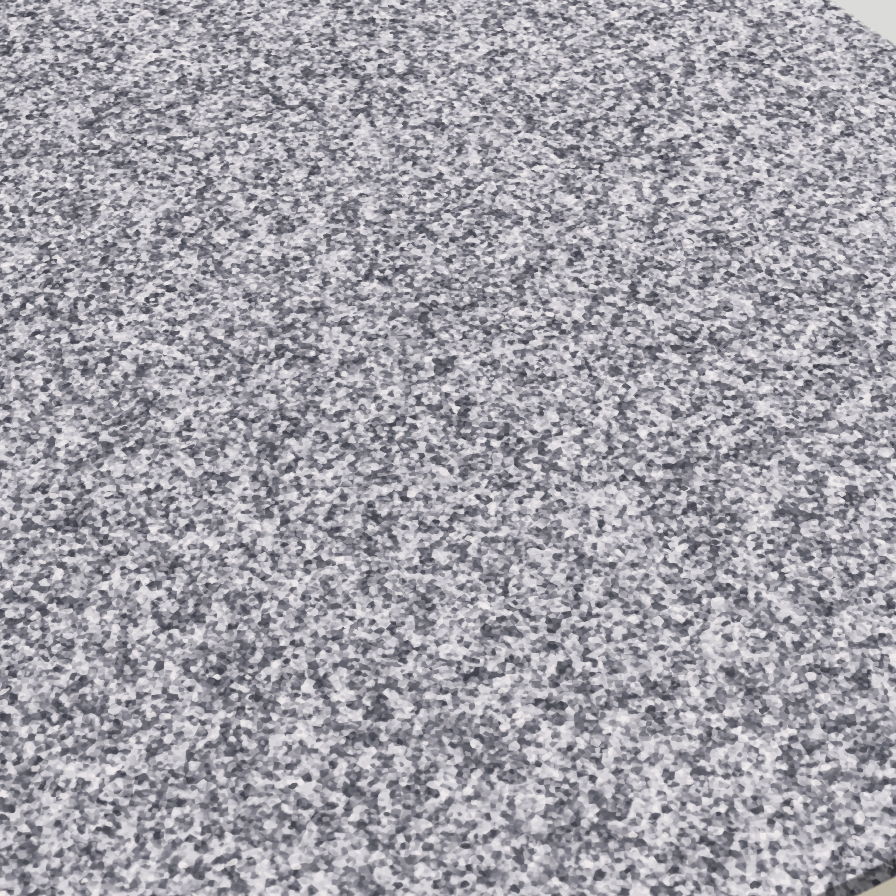
Write a three.js fragment shader that draws this texture.

```glsl
// Speckled grey granite slab seen at a slant, cut off at two right-hand corners.
// Two sizes of soft Voronoi grains are summed on a receding plane, evened out
// to a uniform spread and coloured by a ramp of stone tones.
varying vec2 vUv;

const float HORIZON = 3.0;                      // height where the plane vanishes
const vec2 COARSE_GRAIN = vec2(118.0, 166.0);   // grains per canvas unit
const vec2 FINE_GRAIN = vec2(222.0, 294.0);
const vec2 FLECK_GRID = vec2(66.0, 88.0);

const vec3 MICA = vec3(0.23, 0.235, 0.275);
const vec3 CHARCOAL = vec3(0.36, 0.36, 0.40);
const vec3 SLATE = vec3(0.47, 0.47, 0.51);
const vec3 ASH = vec3(0.57, 0.56, 0.60);
const vec3 SILVER = vec3(0.67, 0.66, 0.69);
const vec3 PEARL = vec3(0.76, 0.75, 0.78);
const vec3 QUARTZ = vec3(0.85, 0.84, 0.86);
const vec3 SPARKLE = vec3(0.95, 0.93, 0.93);
const vec3 BACKDROP = vec3(0.86, 0.86, 0.85);
const vec3 TABLE = vec3(0.74, 0.71, 0.65);

float hash(vec2 p) {
  vec3 q = fract(p.xyx * 0.1031);
  q += dot(q, q.yzx + 33.33);
  return fract((q.x + q.y) * q.z);
}

vec2 hash2(vec2 p) {
  return vec2(hash(p + 17.3), hash(p + 71.9));
}

float valueNoise(vec2 p) {
  vec2 cell = floor(p);
  vec2 t = smoothstep(0.0, 1.0, fract(p));
  float low = mix(hash(cell), hash(cell + vec2(1.0, 0.0)), t.x);
  float high = mix(hash(cell + vec2(0.0, 1.0)), hash(cell + 1.0), t.x);
  return mix(low, high, t.y);
}

// Voronoi grains of random tone; a higher sharpness gives crisper borders
float grains(vec2 p, float sharpness) {
  vec2 cell = floor(p);
  float tone = 0.0;
  float total = 0.0;
  for (int j = -1; j <= 1; j++) {
    for (int i = -1; i <= 1; i++) {
      vec2 id = cell + vec2(float(i), float(j));
      vec2 offset = id + hash2(id) - p;
      float weight = exp(-sharpness * dot(offset, offset));
      tone += weight * hash(id);
      total += weight;
    }
  }
  return tone / max(total, 1e-6);
}

// Sparse tilted flecks, one at most in each grid cell
float flecks(vec2 p, float share, float softness) {
  vec2 id = floor(p);
  vec2 offset = fract(p) - mix(vec2(0.35), vec2(0.65), hash2(id));
  offset.y += offset.x * (hash(id + 5.1) - 0.5);
  float radius = mix(0.16, 0.32, hash(id + 9.7));
  float shape = length(offset * vec2(0.9, 1.2)) + 0.2 * (valueNoise(p * 5.0) - 0.5);
  float inside = 1.0 - smoothstep(radius - softness, radius + softness, shape);
  return inside * step(hash(id + 2.3), share);
}

float rise(float start, float end, float x) {
  return clamp((x - start) / (end - start), 0.0, 1.0);
}

// Stone tones placed at the middle of their shares of the area
vec3 stoneRamp(float f) {
  vec3 color = mix(MICA, CHARCOAL, rise(0.0, 0.035, f));
  color = mix(color, SLATE, rise(0.035, 0.145, f));
  color = mix(color, ASH, rise(0.145, 0.32, f));
  color = mix(color, SILVER, rise(0.32, 0.52, f));
  color = mix(color, PEARL, rise(0.52, 0.74, f));
  color = mix(color, QUARTZ, rise(0.74, 0.92, f));
  return mix(color, SPARKLE, rise(0.95, 1.0, f));
}

// Signed distance to the line from a to b, positive on its left
float leftOf(vec2 p, vec2 a, vec2 b) {
  vec2 along = normalize(b - a);
  return along.x * (p.y - a.y) - along.y * (p.x - a.x);
}

vec3 granite(vec2 ground, float focus, float light) {
  float coarse = grains(ground * COARSE_GRAIN, 15.0 * focus);
  float fine = grains(ground * FINE_GRAIN + 40.0, 10.0 * focus);
  float patches = valueNoise(ground * vec2(45.0, 60.0));
  float field = 0.6 * (coarse - 0.5) + 0.5 * (fine - 0.5) + 0.2 * (patches - 0.5);
  vec3 color = stoneRamp(1.0 / (1.0 + exp(-8.8 * (field + light))));
  color = mix(color, SPARKLE, 0.8 * flecks(ground * FLECK_GRID, 0.045, 0.08));
  return mix(color, MICA, 0.75 * flecks(ground * FLECK_GRID + 31.5, 0.04, 0.08));
}

void main() {
  // Receding plane, true to scale at mid height
  float reach = (HORIZON - 0.5) / (HORIZON - vUv.y);
  vec2 ground = vec2((vUv.x - 0.5) * reach, (HORIZON - 0.5) * reach) + 2.0;
  float focus = 1.0 - 0.45 * smoothstep(0.15, 0.6, abs(vUv.y - 0.48));
  float light = 0.03 * (vUv.x - 0.5) + 0.06 * (abs(vUv.y - 0.48) - 0.25);
  vec3 color = granite(ground, focus, light);

  // Far corner, then the shaded rim and the table at the near corner
  float far = leftOf(vUv, vec2(0.925, 1.0), vec2(1.0, 0.948));
  color = mix(color, BACKDROP, smoothstep(-0.003, 0.003, far));
  float rim = -leftOf(vUv, vec2(0.91, 0.0), vec2(1.0, 0.043));
  color = mix(color, color * 0.55, smoothstep(-0.002, 0.002, rim));
  float below = -leftOf(vUv, vec2(0.955, 0.0), vec2(1.0, 0.022));
  color = mix(color, TABLE, smoothstep(-0.002, 0.002, below));
  gl_FragColor = vec4(color, 1.0);
}
```
